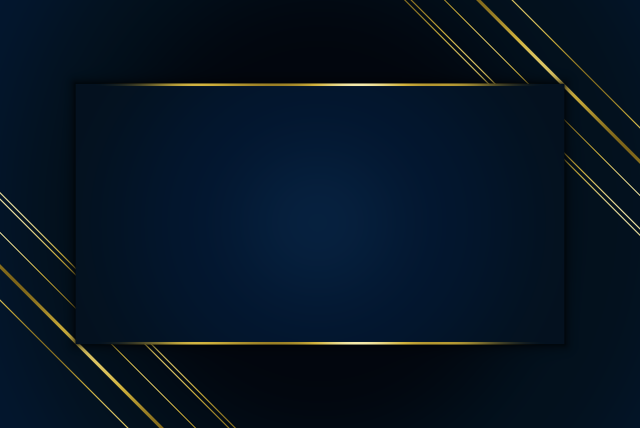
Reproduce this background procedurally as a WebGL 1 fragment shader.

```glsl
precision highp float;
uniform vec2 u_resolution;

float boxDistance(vec2 p, vec2 halfSize) {
  vec2 d = abs(p) - halfSize;
  return length(max(d, 0.0)) + min(max(d.x, d.y), 0.0);
}

float glow(float x, float center, float width) {
  float t = (x - center) / width;
  return exp(-t * t);
}

// Antialiased coverage of a band around zero distance
float band(float dist, float halfWidth, float pixel) {
  return clamp((halfWidth - abs(dist)) / pixel + 0.5, 0.0, 1.0);
}

// Metallic ramp from bronze through gold to pale highlights
vec3 gold(float shine) {
  vec3 base = mix(vec3(0.40, 0.31, 0.06), vec3(0.82, 0.70, 0.24), min(shine * 2.0, 1.0));
  return mix(base, vec3(0.98, 0.95, 0.74), max(shine * 2.0 - 1.0, 0.0));
}

vec3 backdrop(vec2 p) {
  float radius = length(p * vec2(1.0, 0.9));
  vec3 color = mix(vec3(0.008, 0.025, 0.055), vec3(0.010, 0.066, 0.115),
                   smoothstep(0.33, 0.66, radius));
  float corner = smoothstep(0.62, 0.95, radius - 0.08 * p.x);
  return mix(color, vec3(0.012, 0.088, 0.180), corner);
}

// Diagonal lines, mirrored through the center
vec3 addStripes(vec3 color, vec2 p, float pixel) {
  float diagonal = abs(p.x + p.y);
  float along = (p.x - p.y) * sign(p.x + p.y);
  for (int i = 0; i < 5; i++) {
    float k = float(i);
    float offset = k < 2.0 ? 0.698 + 0.015 * k : 0.791 + 0.079 * (k - 2.0);
    float thick = step(2.5, k) * step(k, 3.5);
    float shine = 0.38 + 0.27 * cos(along * 8.5 - 1.6 * thick);
    shine += 0.25 * (1.0 - thick) * smoothstep(0.2, 0.6, abs(along));
    float cover = band((diagonal - offset) * 0.7071, mix(0.0013, 0.0037, thick), pixel);
    color = mix(color, gold(clamp(shine, 0.0, 1.0)), cover);
  }
  return color;
}

vec3 panelColor(vec2 p) {
  float radius = length((p - vec2(-0.005, -0.02)) * vec2(1.0, 1.05));
  vec3 color = mix(vec3(0.025, 0.128, 0.245), vec3(0.012, 0.088, 0.185),
                   smoothstep(0.0, 0.32, radius));
  return mix(color, vec3(0.014, 0.068, 0.122), smoothstep(0.25, 0.62, radius));
}

void main() {
  float pixel = 1.0 / u_resolution.y;
  vec2 p = (gl_FragCoord.xy - 0.5 * u_resolution) * pixel;
  vec2 panelSize = vec2(0.571, 0.304);
  float panelDist = boxDistance(p, panelSize);

  vec3 color = addStripes(backdrop(p), p, pixel);

  // Soft shadow around the panel
  color *= 1.0 - 0.65 * exp(-max(panelDist, 0.0) / 0.010);
  color = mix(color, panelColor(p), clamp(0.5 - panelDist / pixel, 0.0, 1.0));

  // Gold bars on the top and bottom edges, fading to the sides
  float fade = smoothstep(0.53, 0.28, abs(p.x));
  float shine = 0.18 + 0.75 * glow(p.x, 0.09, 0.11)
              + 0.34 * glow(p.x, -0.30, 0.13) + 0.22 * glow(p.x, 0.34, 0.10);
  float bar = band(abs(p.y) - 0.302, 0.0030, pixel);
  color = mix(color, gold(min(shine, 1.0)), bar * fade);

  gl_FragColor = vec4(color, 1.0);
}
```
